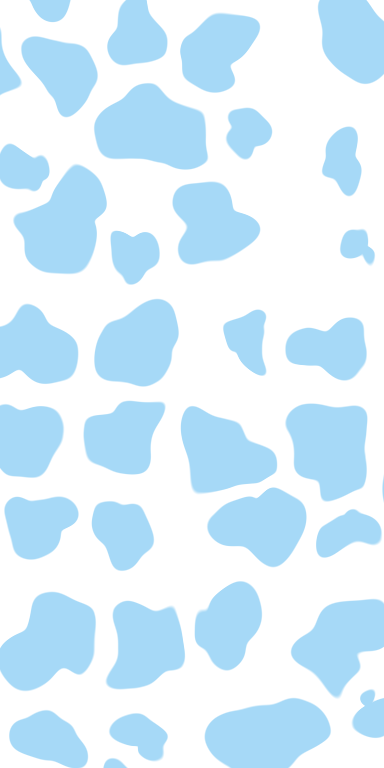
A WebGL 2 fragment shader for this pattern:

```glsl
#version 300 es
precision highp float;
// Cow print: irregular pale blue patches on white.
// Jittered cells each hold a lobed blob; neighbouring blobs are kept apart
// by a rounded Voronoi gap, and a noise warp bends every outline.

uniform vec2 u_resolution;
out vec4 fragColor;

const float TAU = 6.2831853;

float hash(vec2 p) {
    return fract(sin(dot(p, vec2(127.1, 311.7))) * 43758.5453);
}

float valueNoise(vec2 p) {
    vec2 cell = floor(p);
    vec2 t = fract(p);
    t = t * t * t * (t * (t * 6.0 - 15.0) + 10.0);
    float low = mix(hash(cell), hash(cell + vec2(1, 0)), t.x);
    float high = mix(hash(cell + vec2(0, 1)), hash(cell + vec2(1, 1)), t.x);
    return mix(low, high, t.y);
}

float smoothMin(float a, float b, float k) {
    float h = max(k - abs(a - b), 0.0) / k;
    return min(a, b) - h * h * k * 0.25;
}

// Approximate signed distance to the lobed blob of one cell
float blobDistance(vec2 p, vec2 cell, float cellSize) {
    vec2 jitter = vec2(hash(cell + 3.7), hash(cell + 19.3)) - 0.5;
    vec2 q = p - (cell + 0.5 + 0.65 * jitter) * cellSize;
    float angle = atan(q.y, q.x + 1e-6);
    float lobes = 0.20 * sin(2.0 * angle + TAU * hash(cell + 31.1))
                + 0.16 * sin(3.0 * angle + TAU * hash(cell + 47.9))
                + 0.07 * sin(5.0 * angle + TAU * hash(cell + 61.3));
    float radius = mix(0.05, 0.14, hash(cell + 83.5));
    return length(q) - radius * (1.0 + lobes);
}

// Positive inside a patch, negative in the white gaps
float patchField(vec2 p) {
    const float cellSize = 0.25;
    const float sharpness = 60.0;
    vec2 home = floor(p / cellSize);
    float nearest = 1e-12;
    float others = 1e-12;
    for (int y = -2; y <= 2; y++) {
        for (int x = -2; x <= 2; x++) {
            float d = blobDistance(p, home + vec2(x, y), cellSize);
            float weight = exp(-sharpness * d);
            others += min(weight, nearest);
            nearest = max(weight, nearest);
        }
    }
    float ownDistance = -log(nearest) / sharpness;
    float otherDistance = -log(others) / sharpness;
    float gap = 0.5 * (otherDistance - ownDistance) - 0.024;
    return smoothMin(-ownDistance, gap, 0.02);
}

void main() {
    // One unit is the canvas width
    vec2 p = gl_FragCoord.xy / u_resolution.x;

    // Bend the outlines
    vec2 warp = vec2(valueNoise(p * 9.0 + 5.2), valueNoise(p * 9.0 + 41.8)) - 0.5;
    float field = patchField(p + 0.045 * warp);

    // Flat colours with a smoothed edge
    float edge = 1.0 / u_resolution.x;
    vec3 white = vec3(1.0);
    vec3 paleBlue = vec3(0.65, 0.85, 0.967);
    fragColor = vec4(mix(white, paleBlue, smoothstep(-edge, edge, field)), 1.0);
}
```
